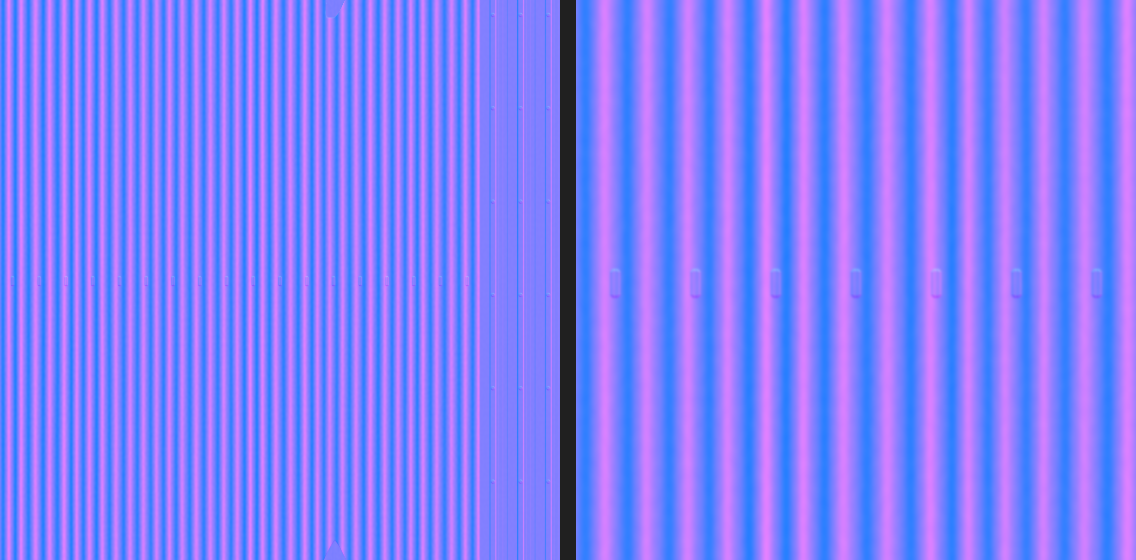
Left, the full canvas; right, a detail of the centre.
A Shadertoy shader for this texture map:

```glsl
// Tangent-space normal map of corrugated sheet metal with a flat riveted trim strip
#define PITCH 0.02388        // width of one corrugation
#define FIRST_CREST 0.0169   // x of the first bright flank
#define SHEET_EDGE 0.857     // where the corrugation ends
#define SLOPE 0.325          // strength of the corrugated flanks
#define WANDER 0.075         // uneven rib spacing, in pitches
#define TRIM_START 0.865     // x of the first trim fold
#define TRIM_PITCH 0.0495    // spacing of trim folds
#define RIVET_ROWS 6.0
#define GRAIN 0.022          // fine surface wear
#define TAU 6.2831853

vec2 hashGradient(vec2 cell) {
    float h = fract(sin(dot(cell, vec2(127.1, 311.7))) * 43758.5);
    return vec2(cos(TAU * h), sin(TAU * h));
}

float gradientNoise(vec2 p) {
    vec2 i = floor(p), f = p - i;
    vec2 w = f * f * f * (f * (f * 6.0 - 15.0) + 10.0);
    float a = dot(hashGradient(i), f);
    float b = dot(hashGradient(i + vec2(1, 0)), f - vec2(1, 0));
    float c = dot(hashGradient(i + vec2(0, 1)), f - vec2(0, 1));
    float d = dot(hashGradient(i + vec2(1, 1)), f - vec2(1, 1));
    return mix(mix(a, b, w.x), mix(c, d, w.x), w.y);
}

// Soft line that keeps its energy when thinner than a pixel
float softLine(float d, float width, float px) {
    float w = max(width, 0.6 * px);
    return exp(-d * d / (w * w)) * width / w;
}

// Outward slope around the rim of a rounded box
vec2 emboss(vec2 p, vec2 halfSize, float radius, float px) {
    vec2 q = p - clamp(p, -halfSize, halfSize);
    float d = length(q);
    return q / max(d, 1e-5) * softLine(d - radius, 0.0011, px);
}

// Horizontal slope of the corrugation
float corrugation(vec2 uv) {
    float u = (uv.x - FIRST_CREST) / PITCH;
    u += WANDER * sin(TAU * (u - 5.5) / 6.0);
    u += 0.09 * gradientNoise(vec2(u * 0.63 + 4.3, 0.5));
    u += 0.03 * gradientNoise(vec2(u * 0.4, uv.y * 3.0));
    float angle = TAU * u;
    float c = cos(angle - 0.12 * (1.0 - cos(angle)));
    float strength = 1.0 + 0.22 * gradientNoise(vec2(u * 0.7, 7.4));
    return SLOPE * strength * c * (0.65 + 0.35 * c * c);
}

// Small pressed slots on every second rib, halfway up
vec2 pressedSlots(vec2 uv, float px) {
    float period = 2.0 * PITCH;
    float x = mod(uv.x - FIRST_CREST - 0.0055 + PITCH, period) - PITCH;
    return 0.13 * emboss(vec2(x, uv.y - 0.498), vec2(0.0005, 0.006), 0.002, px);
}

// Thin folds and rivets of the trim strip
vec2 trim(vec2 uv, float px) {
    float x = max(uv.x - TRIM_START, 0.0);
    float column = floor(x / TRIM_PITCH);
    float t = x - column * TRIM_PITCH;
    float strength = 1.0 - 0.35 * abs(column - 1.0);
    float folds = -0.36 * strength * softLine(t - 0.0100, 0.0012, px);
    folds += 0.27 * softLine(t - 0.0204, 0.0012, px);
    folds += 0.06 * softLine(t - 0.0255, 0.0010, px);
    folds -= 0.12 * softLine(t - 0.0410, 0.0010, px);
    folds += 0.05 * softLine(t - 0.0330, 0.0010, px);
    float y = (fract((uv.y - 0.14) * RIVET_ROWS + 0.5) - 0.5) / RIVET_ROWS;
    vec2 rivet = emboss(vec2(t - 0.0152, y), vec2(0.0), 0.003, px);
    return vec2(folds, 0.0) + 0.12 * rivet;
}

// Signed edge of a flattened dent: positive inside, in canvas units
float dentEdge(vec2 p, vec2 size, float power) {
    return size.y * (1.0 - pow(abs(p.x) / size.x, power)) - p.y;
}

void mainImage(out vec4 fragColor, in vec2 fragCoord) {
    vec2 uv = fragCoord / iResolution.xy;
    float px = 1.0 / iResolution.x;

    // Corrugated sheet, flattened where it is dented at both ends
    vec2 sheet = vec2(corrugation(uv), 0.0) + pressedSlots(uv, px);
    float lower = dentEdge(uv - vec2(0.598, 0.0), vec2(0.020, 0.035), 1.3);
    vec2 top = vec2(uv.x - 0.600, 1.0 - uv.y);
    float upper = dentEdge(top + vec2(0.3 * top.y, 0.0), vec2(0.016, 0.032), 4.0);
    float dent = max(lower, upper);
    sheet = mix(sheet, vec2(-0.02, 0.0), smoothstep(-px, px + 0.001, dent));
    sheet.y += 0.06 * softLine(dent, 0.0015, px) * sign(uv.y - 0.5);

    // Join the trim strip
    float onTrim = smoothstep(-0.002, 0.002, uv.x - SHEET_EDGE);
    vec2 slope = mix(sheet, trim(uv, px), onTrim);

    // Long vertical streaks and fine pitting
    float streak = gradientNoise(vec2(uv.x * 210.0, uv.y * 7.0));
    float pits = gradientNoise(uv * vec2(190.0, 130.0) + 31.7);
    float wear = mix(1.0, 0.35, onTrim);
    slope += GRAIN * wear * vec2(streak + pits, 0.5 * pits);

    fragColor = vec4(clamp(vec2(0.51, 0.5) + slope, 0.0, 1.0), 1.0, 1.0);
}
```
